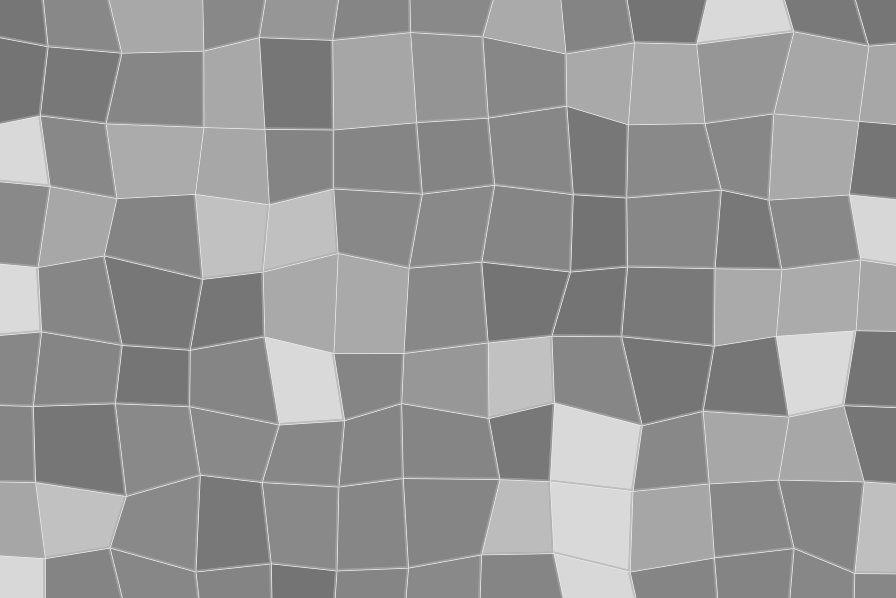
A WebGL 2 fragment shader for this pattern:

```glsl
#version 300 es
precision highp float;
// Draws a wall of crooked grey tiles parted by thin bright lines with a soft relief.

uniform vec2 u_resolution;
out vec4 outColor;

const float ROWS = 8.1;           // tiles per canvas height
const float JITTER = 0.19;        // corner shift, in tiles
const float LINE_HALF = 0.006;    // half width of a bright line, in tiles
const float RELIEF_WIDTH = 0.03;  // width of the grey band beside it
const float LINE_TONE = 0.9;
const float RELIEF_TONE = 0.67;

float hash(vec2 p) {
    return fract(sin(dot(p, vec2(127.1, 311.7))) * 43758.5453);
}

// Grid corner, moved by a random amount
vec2 corner(vec2 id) {
    vec2 shift = vec2(hash(id + 3.7), hash(id + 41.3)) * 2.0 - 1.0;
    return id + JITTER * shift;
}

// Signed distance to the line a-b, positive on its left
float sideDistance(vec2 p, vec2 a, vec2 b) {
    vec2 along = normalize(b - a);
    return dot(p - a, vec2(-along.y, along.x));
}

// Distances to the bottom, right, top and left edge of a tile
vec4 edgeDistances(vec2 p, vec2 id) {
    vec2 a = corner(id);
    vec2 b = corner(id + vec2(1.0, 0.0));
    vec2 c = corner(id + vec2(1.0, 1.0));
    vec2 d = corner(id + vec2(0.0, 1.0));
    return vec4(sideDistance(p, a, b), sideDistance(p, b, c),
                sideDistance(p, c, d), sideDistance(p, d, a));
}

float minComponent(vec4 v) {
    return min(min(v.x, v.y), min(v.z, v.w));
}

// Flat grey of a tile: mostly middle and dark, a few pale ones
float tileTone(vec2 id) {
    float pick = hash(id + 17.9);
    float tone = 0.462;
    tone = mix(tone, 0.527, step(0.23, pick));
    tone = mix(tone, 0.585, step(0.63, pick));
    tone = mix(tone, 0.66, step(0.71, pick));
    tone = mix(tone, 0.75, step(0.825, pick));
    tone = mix(tone, 0.855, step(0.895, pick));
    return tone + 0.024 * (hash(id + 71.1) - 0.5);
}

// Smooth coverage of a band that ends at the given width
float band(float dist, float width, float blur) {
    return 1.0 - smoothstep(width - 0.5 * blur, width + 0.5 * blur, dist);
}

void main() {
    vec2 p = gl_FragCoord.xy / u_resolution.y * ROWS + vec2(0.4, 0.5);
    float pixel = ROWS / u_resolution.y;

    // Find the tile that holds this point
    vec2 base = floor(p);
    vec2 tile = base;
    vec4 edges = vec4(-1.0);
    float depth = -1.0;
    for (int y = -1; y <= 1; y++) {
        for (int x = -1; x <= 1; x++) {
            vec2 id = base + vec2(x, y);
            vec4 dist = edgeDistances(p, id);
            float inside = minComponent(dist);
            if (inside > depth) {
                depth = inside;
                edges = dist;
                tile = id;
            }
        }
    }

    // Grey band inside the lower and right edges, then the bright line
    float tone = tileTone(tile);
    float relief = band(min(edges.x, edges.y), RELIEF_WIDTH, pixel);
    tone = mix(tone, RELIEF_TONE, 0.6 * relief);
    float line = band(depth, LINE_HALF, pixel);
    tone = mix(tone, LINE_TONE, 0.9 * line);

    outColor = vec4(vec3(tone), 1.0);
}
```
